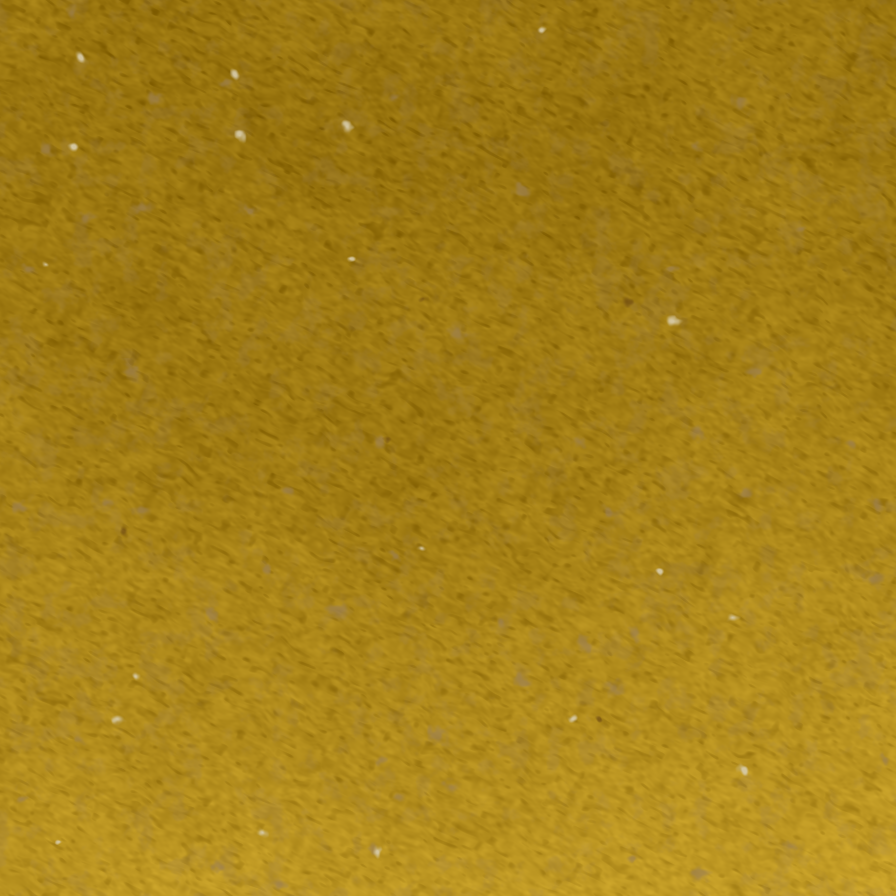
This texture is drawn by a three.js fragment shader. Its source:

```glsl
// Mustard-yellow speckled sheet with fine slanted grain and sparse pale chips.
#define GRAIN_ANGLE -0.48
#define GRAIN_FREQ vec2(112.0, 215.0)
#define GRAIN_CONTRAST 0.62
#define FLECK_DEPTH 0.36
#define MOTTLE_CONTRAST 0.26
#define OCHRE_DARK vec3(0.58, 0.44, 0.045)
#define OCHRE_LIGHT vec3(0.76, 0.61, 0.145)
#define CHIP_WHITE vec3(0.84, 0.79, 0.65)
#define CHIP_MAUVE vec3(0.61, 0.50, 0.33)
#define CHIP_BROWN vec3(0.40, 0.26, 0.07)

varying vec2 vUv;

float hash(vec2 p) {
  vec3 q = fract(vec3(p.xyx) * 0.1031);
  q += dot(q, q.yzx + 33.33);
  return fract((q.x + q.y) * q.z);
}

float valueNoise(vec2 p) {
  vec2 cell = floor(p);
  vec2 f = fract(p);
  f = f * f * (3.0 - 2.0 * f);
  float low = mix(hash(cell), hash(cell + vec2(1.0, 0.0)), f.x);
  float high = mix(hash(cell + vec2(0.0, 1.0)), hash(cell + 1.0), f.x);
  return mix(low, high, f.y);
}

float fbm(vec2 p) {
  float sum = 0.0;
  float weight = 0.5;
  for (int i = 0; i < 4; i++) {
    sum += weight * valueNoise(p);
    p = mat2(1.6, 1.2, -1.2, 1.6) * p + 17.3;
    weight *= 0.5;
  }
  return sum / 0.9375;
}

vec2 rotate(vec2 p, float angle) {
  float c = cos(angle);
  float s = sin(angle);
  return vec2(c * p.x + s * p.y, c * p.y - s * p.x);
}

// Coverage of irregular chips, at most one in each cell of a jittered grid.
float chips(vec2 p, float cells, float chance, float radius, float seed) {
  vec2 cell = floor(p * cells);
  vec2 key = cell + seed;
  vec2 center = 0.17 + 0.66 * vec2(hash(key + 3.1), hash(key + 7.7));
  vec2 d = (fract(p * cells) - center) / cells;
  d = rotate(d, GRAIN_ANGLE + 1.6 * (hash(key + 5.3) - 0.5));
  d.y *= 1.2 + 0.5 * hash(key + 9.2);
  float size = radius * mix(0.6, 1.15, hash(key + 11.9));
  float edge = length(d) + 0.9 * size * (valueNoise(p * 190.0 + seed) - 0.5);
  return step(hash(key), chance) * (1.0 - smoothstep(0.1 * size, 1.3 * size, edge));
}

void main() {
  vec2 uv = vUv;

  // Broad light: dim at the top, brightest toward the lower right.
  float fall = pow(1.0 - uv.y, 1.7);
  float tone = 0.12 + 0.82 * fall + 0.20 * (uv.x - 0.5) * (1.1 - uv.y);
  vec2 fromMiddle = (uv - vec2(0.48, 0.36)) * vec2(2.8, 1.8);
  tone -= 0.15 * exp(-dot(fromMiddle, fromMiddle) * 2.0);
  tone += MOTTLE_CONTRAST * (fbm(uv * 6.0) - 0.5);
  tone += MOTTLE_CONTRAST * (fbm(uv * 28.0 + 41.0) - 0.5);

  // Short slanted grain, bent slightly, with darker flecks in its hollows.
  vec2 bend = vec2(valueNoise(uv * 45.0), valueNoise(uv * 45.0 + 60.0)) - 0.5;
  vec2 grainUv = rotate(uv + 0.006 * bend, GRAIN_ANGLE) * GRAIN_FREQ + 300.0;
  float coarse = valueNoise(grainUv);
  float fine = valueNoise(grainUv * 1.6 + 80.0);
  float grain = 0.65 * coarse + 0.35 * fine;
  tone += GRAIN_CONTRAST * (grain - 0.46);
  float fleck = valueNoise(grainUv * vec2(0.8, 0.9) + 150.0);
  tone -= FLECK_DEPTH * smoothstep(0.64, 0.98, fleck);

  vec3 color = mix(OCHRE_DARK, OCHRE_LIGHT, tone);

  // Faint dull tint, then mauve, brown and white chips.
  float dull = smoothstep(0.52, 0.78, fbm(uv * 55.0 + 120.0));
  color = mix(color, CHIP_MAUVE, 0.22 * dull);
  color = mix(color, CHIP_MAUVE, 0.65 * chips(uv, 15.0, 0.24, 0.0105, 20.0));
  color = mix(color, CHIP_BROWN, 0.60 * chips(uv, 11.0, 0.08, 0.0065, 90.0));
  color = mix(color, CHIP_WHITE, 0.95 * chips(uv, 9.0, 0.20, 0.0068, 160.0));

  gl_FragColor = vec4(clamp(color, 0.0, 1.0), 1.0);
}
```
